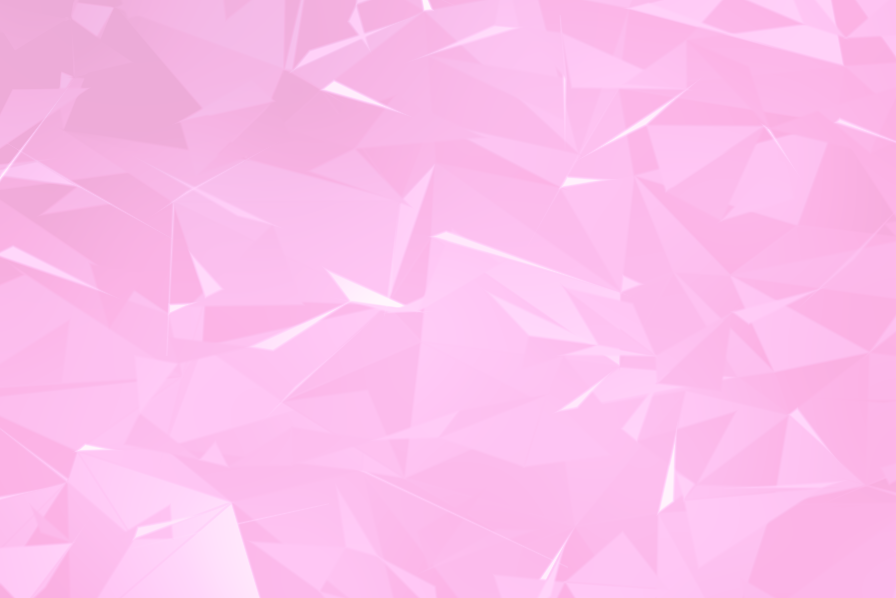
Give the GLSL for this background, as a WebGL 2 fragment shader.

```glsl
#version 300 es
precision highp float;
// Pink low-poly background: two jittered meshes of softly shaded facets,
// a coarse full one and a sparse fine one, topped by thin bright glints.
// Every part changes one tone value, which a colour ramp turns into pinks.
uniform vec2 u_resolution;
out vec4 fragColor;

vec3 hash3(vec3 v) {
  v = fract(v * vec3(0.1031, 0.1030, 0.0973));
  v += dot(v, v.yxz + 33.33);
  return fract((v.xxy + v.yxx) * v.zyx);
}

float cross2(vec2 a, vec2 b) { return a.x * b.y - a.y * b.x; }

// Signed distance from p to the line through a and b
float lineDist(vec2 p, vec2 a, vec2 b) {
  return cross2(b - a, p - a) / max(length(b - a), 1e-4);
}

// Antialiased triangle, for either winding
float triangle(vec2 p, vec2 a, vec2 b, vec2 c, float blur) {
  float turn = sign(cross2(b - a, c - a));
  float d = min(min(turn * lineDist(p, a, b), turn * lineDist(p, b, c)),
                turn * lineDist(p, c, a));
  return smoothstep(-0.5, 0.5, d / blur);
}

// Strongly jittered grid node, so that some facets fold into slivers
vec2 node(vec2 id, vec2 cell, float seed) {
  return (id + 1.24 * (hash3(vec3(id + 40.0, seed)).xy - 0.5)) * cell;
}

// Paints the share "kept" of the facets of one mesh over the tone
float paintMesh(float tone, float light, vec2 p, vec2 cell, float seed,
                float kept, float blur) {
  vec2 home = floor(p / cell);
  for (int y = -1; y <= 1; y++)
  for (int x = -1; x <= 1; x++) {
    vec2 id = home + vec2(x, y);
    vec2 a = node(id, cell, seed), b = node(id + vec2(1, 0), cell, seed);
    vec2 c = node(id + 1.0, cell, seed), d = node(id + vec2(0, 1), cell, seed);
    // Split the quad along a random diagonal
    if (hash3(vec3(id + 40.0, seed + 1.0)).x < 0.5) {
      vec2 first = a;
      a = b; b = c; c = d; d = first;
    }
    for (int k = 0; k < 2; k++) {
      vec3 rnd = hash3(vec3(id + 40.0, seed + 2.0 + float(k)));
      if (rnd.x > kept) continue;
      vec2 tip = k == 0 ? b : d;
      float longest = max(distance(a, c), max(distance(a, tip), distance(c, tip)));
      float slimness = abs(cross2(c - a, tip - a)) / (longest * longest);
      float shade = 2.0 * (rnd.y - 0.5) + 1.1 * step(0.88, rnd.z)
                  + 1.4 * step(0.45, rnd.z) * (1.0 - smoothstep(0.05, 0.25, slimness))
                  + 5.0 * dot(p - (a + c + tip) / 3.0, rnd.zx - 0.5);
      tone = mix(tone, light + shade, triangle(p, a, c, tip, blur));
    }
  }
  return tone;
}

// Narrow white splinters that start along the mesh edges
float paintGlints(float tone, vec2 p, vec2 cell, float seed, float blur) {
  vec2 home = floor(p / cell);
  for (int y = -1; y <= 1; y++)
  for (int x = -1; x <= 1; x++) {
    vec2 id = home + vec2(x, y);
    vec3 rnd = hash3(vec3(id + 40.0, seed + 7.0));
    if (rnd.x > 0.3) continue;
    vec2 a = node(id, cell, seed);
    vec2 along = rnd.y < 0.7 ? vec2(1, 0) : vec2(0, 1);
    vec2 b = mix(a, node(id + along, cell, seed), 0.35 + 0.5 * rnd.z);
    vec2 c = mix(a, node(id + 1.0, cell, seed), 0.06 + 0.35 * rnd.x);
    float bright = 3.6 + 2.0 * fract(rnd.y * 7.0);
    tone = mix(tone, max(tone, bright), triangle(p, a, b, c, blur));
  }
  return tone;
}

// Dusty rose at 0, through candy pink, to near white at 5
vec3 pinkRamp(float t) {
  vec3 pink = mix(vec3(0.96, 0.67, 0.86), vec3(0.99, 0.70, 0.90), clamp(t, 0.0, 1.0));
  pink = mix(pink, vec3(0.99, 0.74, 0.93), clamp(t - 1.0, 0.0, 1.0));
  pink = mix(pink, vec3(1.0, 0.78, 0.96), clamp(t - 2.0, 0.0, 1.0));
  pink = mix(pink, vec3(1.0, 0.84, 0.98), clamp(t - 3.0, 0.0, 1.0));
  return mix(pink, vec3(1.0, 0.96, 0.99), clamp(t - 4.0, 0.0, 1.0));
}

void main() {
  vec2 p = gl_FragCoord.xy / u_resolution.y;
  vec2 uv = gl_FragCoord.xy / u_resolution;
  float blur = max(1.2 / u_resolution.y, 0.0065);

  // Broad light: pale middle, rosy left and right rims, dusky upper left
  float dusk = 1.0 - smoothstep(0.0, 0.65, distance(uv, vec2(0.15, 1.0)));
  float rim = smoothstep(0.25, 0.0, uv.x) + 0.7 * smoothstep(0.65, 1.0, uv.x);
  float light = 2.45 - 1.4 * dot(uv - 0.5, uv - 0.5) - 0.9 * rim - 1.5 * dusk;
  light += 0.3 * sin(9.0 * p.x + 4.0 * p.y) * sin(8.0 * p.y - 3.0 * p.x);

  float tone = paintMesh(light, light, p, vec2(0.19, 0.135), 3.0, 1.0, blur);
  tone = paintMesh(tone, light + 0.35, p, vec2(0.11, 0.075), 21.0, 0.24, blur);
  tone = paintGlints(tone, p, vec2(0.19, 0.135), 3.0, blur);

  vec3 color = pinkRamp(tone);
  color -= vec3(0.035, 0.0, 0.015) * dusk * (1.0 - smoothstep(2.0, 4.0, tone));
  fragColor = vec4(color, 1.0);
}
```
